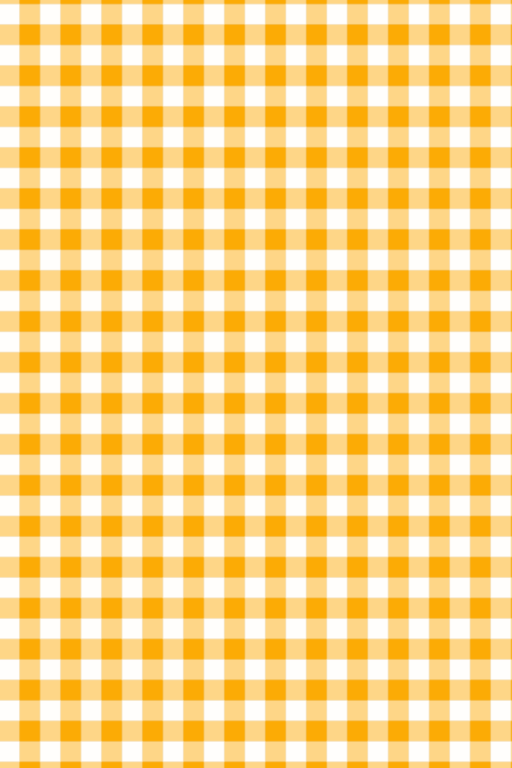
Reproduce this pattern procedurally as a Shadertoy shader.

```glsl
// Soft coverage of the half-width stripes along each axis
vec2 stripeCoverage(vec2 cell, vec2 softness) {
    vec2 inside = 0.25 - abs(fract(cell) - 0.5);
    return smoothstep(-softness, softness, inside);
}

void mainImage(out vec4 fragColor, in vec2 fragCoord) {
    // Repeats across and down, offset so that stripes are centred in cells
    vec2 repeats = vec2(12.5, 18.75);
    vec2 cell = fragCoord / iResolution.xy * repeats - vec2(0.227, 0.402);
    vec2 softness = max(vec2(0.03), 0.75 * repeats / iResolution.xy);
    vec2 stripe = stripeCoverage(cell, softness);

    // White cloth, pale single stripes, saturated crossings
    vec3 white = vec3(1.0, 0.995, 0.99);
    vec3 pale = vec3(0.995, 0.84, 0.53);
    vec3 orange = vec3(0.99, 0.67, 0.02);
    vec3 acrossOnly = mix(white, pale, stripe.x);
    vec3 acrossOver = mix(pale, orange, stripe.x);
    vec3 color = mix(acrossOnly, acrossOver, stripe.y);

    // Slightly dulled seams along the stripe edges
    vec2 seam = 4.0 * stripe * (1.0 - stripe);
    color *= 1.0 - 0.025 * max(seam.x, seam.y);

    fragColor = vec4(color, 1.0);
}
```
